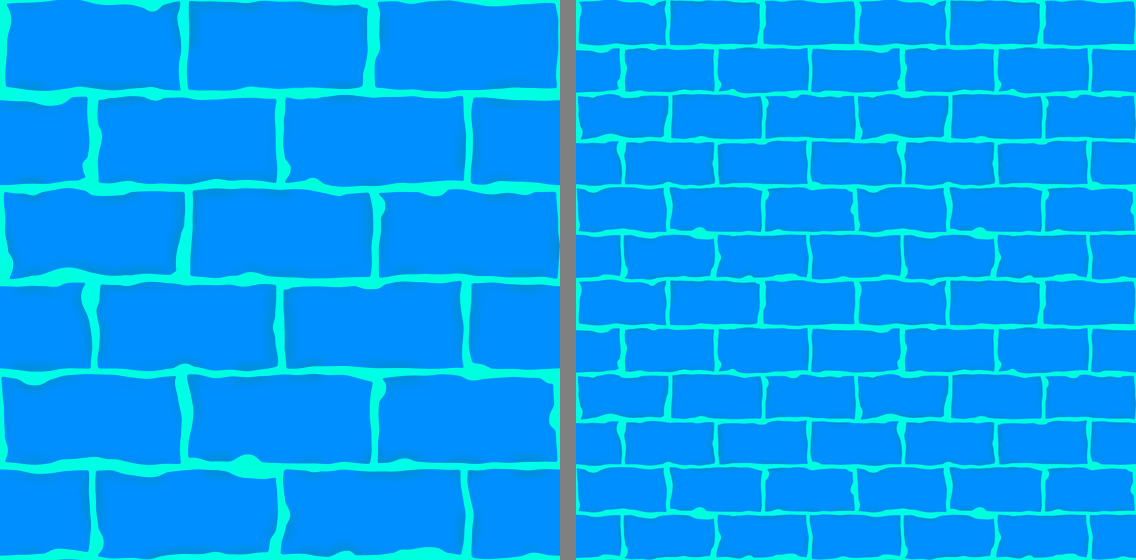
Left: one tile. Right: repeated 2 by 2.
This texture is drawn by a WebGL 2 fragment shader. Its source:

```glsl
#version 300 es
precision highp float;
precision highp int;

uniform vec2 u_resolution;
out vec4 outColor;

// Layout, in canvas units
const vec2 BRICKS = vec2(3.0, 6.0);
const float JOINT_HALF = 0.0048;
const float CORNER_RADIUS = 0.004;

// Irregular edges
const float WARP_CELLS = 15.0;
const float WARP_AMOUNT = 0.012;
const float FINE_CELLS = 34.0;
const float FINE_AMOUNT = 0.004;
const float EDGE_CELLS = 19.0;
const float EDGE_WEAR = 0.0055;
const float CHIP_DEPTH = 0.009;
const float CHIP_START = 0.66;

// Shading
const float SHADE_CELLS = 18.0;
const float SHADE_WIDTH = 0.026;
const vec3 BRICK = vec3(0.0, 0.56, 1.0);
const vec3 BRICK_SHADE = vec3(0.0, 0.56, 0.86);
const vec3 MORTAR_DEEP = vec3(0.0, 1.0, 0.86);
const vec3 MORTAR_LIGHT = vec3(0.0, 0.99, 0.92);

// Integer hash to 0..1
float hash(ivec2 cell, int seed) {
    uint h = uint(cell.x) * 1597334673u ^ uint(cell.y) * 3812015801u;
    h ^= uint(seed) * 2654435769u;
    h = (h ^ (h >> 16)) * 2246822519u;
    h = (h ^ (h >> 13)) * 3266489917u;
    h ^= h >> 16;
    return float(h >> 8) / 16777216.0;
}

// Value noise that wraps after "period" cells
float noise(vec2 p, float period, int seed) {
    vec2 f = fract(p);
    f = f * f * (3.0 - 2.0 * f);
    ivec2 a = ivec2(mod(floor(p), period));
    ivec2 b = ivec2(mod(floor(p) + 1.0, period));
    float low = mix(hash(a, seed), hash(ivec2(b.x, a.y), seed), f.x);
    float high = mix(hash(ivec2(a.x, b.y), seed), hash(b, seed), f.x);
    return mix(low, high, f.y);
}

// Shared wobble of the joints on both axes
vec2 warp(vec2 uv) {
    vec2 broad = vec2(noise(uv * WARP_CELLS, WARP_CELLS, 1),
                      noise(uv * WARP_CELLS, WARP_CELLS, 2));
    vec2 fine = vec2(noise(uv * FINE_CELLS, FINE_CELLS, 3),
                     noise(uv * FINE_CELLS, FINE_CELLS, 4));
    return (broad - 0.5) * WARP_AMOUNT + (fine - 0.5) * FINE_AMOUNT;
}

// Wear along one side of a brick, with occasional deep chips
float edgeWear(float along, int seed) {
    float n = noise(vec2(along * EDGE_CELLS + 8.0, 0.0), 64.0, seed);
    return EDGE_WEAR * n + CHIP_DEPTH * smoothstep(CHIP_START, 1.0, n);
}

// Signed distance to the nearest brick, negative inside
float brickDistance(vec2 p) {
    vec2 grid = p * BRICKS;
    float row = floor(grid.y);
    grid.x += 0.5 * (1.0 - mod(row, 2.0));
    ivec2 id = ivec2(mod(floor(grid), BRICKS));
    vec2 local = (fract(grid) - 0.5) / BRICKS;

    // Each of the four sides has its own seed
    int seed = 16 + 4 * (id.x + int(BRICKS.x) * id.y);
    vec2 wear = vec2(edgeWear(local.y, seed + (local.x < 0.0 ? 0 : 1)),
                     edgeWear(local.x, seed + (local.y < 0.0 ? 2 : 3)));
    vec2 q = abs(local) - 0.5 / BRICKS + JOINT_HALF + wear + CORNER_RADIUS;
    return length(max(q, 0.0)) + min(max(q.x, q.y), 0.0) - CORNER_RADIUS;
}

void main() {
    vec2 uv = gl_FragCoord.xy / u_resolution;
    float d = brickDistance(uv + warp(uv));
    float pixel = 1.0 / min(u_resolution.x, u_resolution.y);

    // Patchy shade hugging the brick edges
    float tone = noise(uv * SHADE_CELLS, SHADE_CELLS, 5);
    float shade = smoothstep(-SHADE_WIDTH, 0.0, d) * smoothstep(0.25, 0.8, tone);
    vec3 brick = mix(BRICK, BRICK_SHADE, shade);

    vec3 mortar = mix(MORTAR_DEEP, MORTAR_LIGHT, smoothstep(0.1, 0.9, tone));
    float cover = smoothstep(-0.7 * pixel, 0.7 * pixel, d);
    outColor = vec4(mix(brick, mortar, cover), 1.0);
}
```
